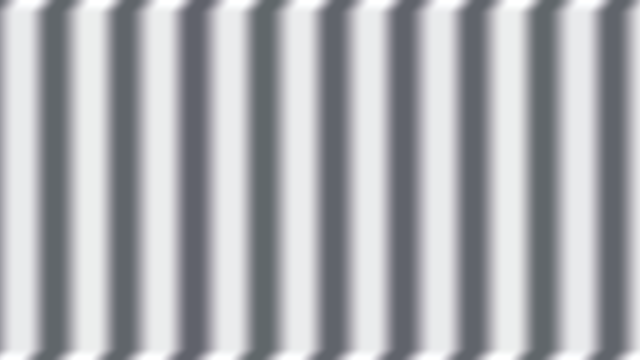
Give the GLSL for this pattern, as a WebGL 2 fragment shader.

```glsl
#version 300 es
precision highp float;
// Vertical corrugated metal: about nine soft light and dark ribs across the canvas.
// Each rib is a smooth rise and fall of light, with slight hashed tints per rib
// and bright slanted lips along the top and bottom edges.

uniform vec2 u_resolution;
out vec4 fragColor;

// Sine-free hash of one number to 0..1
float hash(float n) {
    n = fract(n * 0.1031);
    n *= n + 33.33;
    n *= n + n;
    return fract(n);
}

void main() {
    vec2 uv = gl_FragCoord.xy / u_resolution;

    // Lips: the ribs lean right at the top and left at the bottom
    float topLip = smoothstep(0.96, 1.0, uv.y);
    float bottomLip = 1.0 - smoothstep(0.0, 0.035, uv.y);
    float ribs = uv.x * 9.17 - 0.12 * topLip + 0.12 * bottomLip;

    // Rib profile, cut in the middle of the dark valley
    float phase = fract(ribs + 0.2) - 0.2;
    float light = smoothstep(-0.17, 0.22, phase) * (1.0 - smoothstep(0.38, 0.72, phase));

    // Tints change only where the other tone covers the seam
    float crestTint = hash(floor(ribs + 0.2) + 11.0);
    float valleyTint = hash(floor(ribs - 0.3) + 47.0);
    vec3 crest = mix(vec3(0.91, 0.915, 0.925), vec3(0.93, 0.937, 0.933), crestTint);
    vec3 valley = mix(vec3(0.375, 0.385, 0.42), vec3(0.375, 0.405, 0.415), valleyTint);
    vec3 color = mix(valley, crest, light);

    // Faint warm cast on the slopes and a white glint on the lips
    color += vec3(0.012, -0.003, 0.008) * 4.0 * light * (1.0 - light);
    color += 0.09 * max(topLip, bottomLip) * light;

    fragColor = vec4(clamp(color, 0.0, 1.0), 1.0);
}
```
